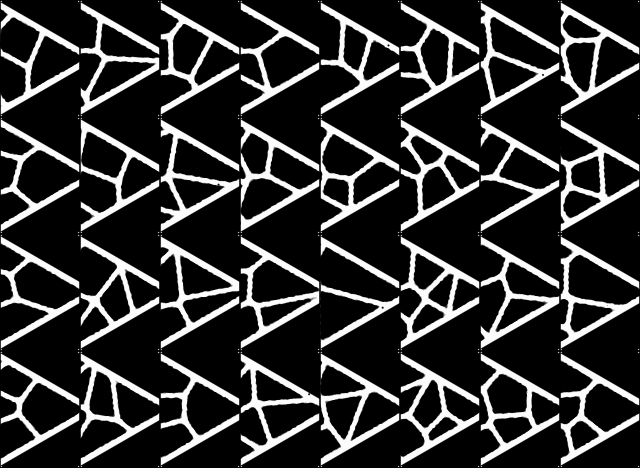
This pattern is drawn by a Shadertoy shader. Its source:

```glsl
// An 8 by 4 sheet of white trusses: 60 degree wedges with the tip cut off, each
// filled with its own rounded cells. A soft minimum over Voronoi bisectors and
// the two sloping walls gives the struts, and layered sines roughen their edges.

#define TILES      vec2(8.0, 4.0)
#define TILE_SIZE  vec2(0.684, 1.0)  // in tile heights
#define HALF_BASE  0.483             // half the wedge height at its left side
#define WALL       0.052             // thickness of the sloping walls
#define STRUT      0.021             // half width of the inner struts
#define SPACING    0.265             // mean distance between cell sites
#define JITTER     0.72
#define ROUNDING   0.012
#define ROUGHNESS  0.0022
#define SEAM       0.007             // half width of the dark column seams
#define WHITE      vec3(0.99)

vec2 hash22(vec2 p) {
    vec3 a = fract(p.xyx * vec3(0.1031, 0.1030, 0.0973));
    a += dot(a, a.yzx + 33.33);
    return fract((a.xx + a.yz) * a.zy);
}

// Distances inward from the upper and lower sloping sides.
vec2 slopeDistances(vec2 p) {
    return 0.866 * (HALF_BASE - 0.577 * p.x) + 0.866 * vec2(-p.y, p.y);
}

// Jittered site of one grid cell, shifted at random for each tile.
vec2 cellSite(vec2 cell, vec2 tile) {
    vec2 shift = hash22(tile * 7.3 + 51.0) - 0.5;
    vec2 jitter = JITTER * (hash22(cell + tile * 17.0 + 120.0) - 0.5);
    return SPACING * (cell + shift + jitter) * vec2(1.08, 1.0);
}

// Only sites well inside the wedge own a cell.
bool isInside(vec2 site) {
    vec2 slope = slopeDistances(site);
    return min(slope.x, slope.y) > 0.085;
}

// Rounded distance from the nearest strut centre line.
float strutDistance(vec2 p, vec2 tile) {
    vec2 nearest = vec2(9.0);
    for (int j = -2; j <= 2; j++)
    for (int i = -1; i <= 3; i++) {
        vec2 site = cellSite(vec2(i, j), tile);
        if (isInside(site) && distance(p, site) < distance(p, nearest)) nearest = site;
    }

    vec2 walls = exp(-(slopeDistances(p) - WALL + STRUT) / ROUNDING);
    float sum = walls.x + walls.y;
    for (int j = -2; j <= 2; j++)
    for (int i = -1; i <= 3; i++) {
        vec2 site = cellSite(vec2(i, j), tile);
        vec2 between = site - nearest;
        if (!isInside(site) || dot(between, between) < 1e-6) continue;
        float bisector = dot(0.5 * (site + nearest) - p, normalize(between));
        sum += exp(-bisector / ROUNDING);
    }
    return -ROUNDING * log(sum);
}

// Small uneven offset along the edges.
float roughEdge(vec2 p, vec2 tile) {
    vec2 q = p + tile * 3.7;
    return ROUGHNESS * (sin(71.0 * q.x + 3.0 * sin(43.0 * q.y))
                      + 0.6 * sin(127.0 * q.y + 2.0 * sin(89.0 * q.x)));
}

void mainImage(out vec4 fragColor, in vec2 fragCoord) {
    vec2 grid = fragCoord / iResolution.xy * TILES;
    vec2 tile = floor(grid);
    vec2 local = fract(grid) * TILE_SIZE;
    vec2 p = local - vec2(0.0, 0.5);
    float blur = 0.75 * TILES.y / iResolution.y;

    // Struts and walls, clipped to the wedge.
    float struts = STRUT - strutDistance(p, tile) + roughEdge(p, tile);
    vec2 slope = slopeDistances(p);
    float shape = min(struts, min(slope.x, slope.y));
    float ink = smoothstep(-blur, blur, shape);

    // A stray dark fleck in some of the tiles.
    vec2 chance = hash22(tile + 83.0);
    vec2 fleck = vec2(0.36 + 0.28 * chance.x, 0.3 * (chance.y - 0.5));
    float fleckRadius = 0.008 * step(0.45, chance.x);
    ink *= smoothstep(-blur, blur, distance(p, fleck) - fleckRadius);

    // Dark seams between columns, with four tiny dots at each tile corner.
    vec2 toBorder = 0.5 * TILE_SIZE - abs(local - 0.5 * TILE_SIZE);
    ink *= smoothstep(-blur, blur, toBorder.x - SEAM);
    float dots = 0.005 - distance(toBorder, vec2(0.012, 0.013));
    ink = max(ink, 0.8 * smoothstep(-blur, blur, dots));

    fragColor = vec4(WHITE * ink, 1.0);
}
```
